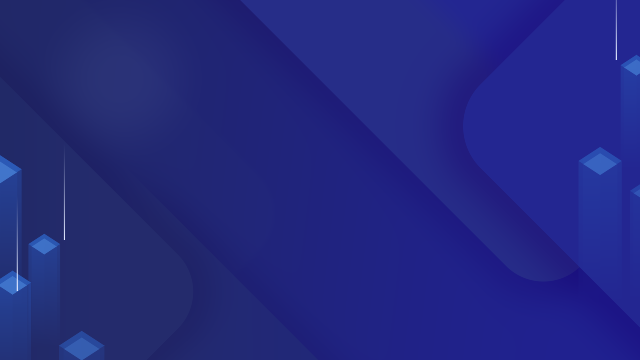
Give the GLSL for this background, as a Shadertoy shader.

```glsl
// Deep blue backdrop of overlapping diagonal panels with soft shadows, a dim
// glow, translucent glass columns at both sides and thin falling light streaks.
// Panels are rounded-corner distance fields in coordinates turned by 45 degrees.

const vec3 NAVY = vec3(0.125, 0.150, 0.405);
const vec3 INDIGO = vec3(0.125, 0.130, 0.565);
const vec3 SLATE = vec3(0.140, 0.170, 0.425);
const vec3 BAND = vec3(0.150, 0.175, 0.535);
const vec3 ROYAL = vec3(0.137, 0.150, 0.570);
const vec3 GLASS = vec3(0.155, 0.310, 0.690);
const vec3 CAP = vec3(0.180, 0.400, 0.780);
const vec3 CAP_LIGHT = vec3(0.310, 0.530, 0.850);

// Antialiased coverage of a distance field, one pixel wide.
float cover(float d, float px) {
    return 1.0 - smoothstep(-0.5 * px, 0.5 * px, d);
}

// Rounded corner where two diagonals meet; side = 1 keeps the smaller values.
float cornerDistance(vec2 diag, vec2 edge, vec2 side, float radius) {
    vec2 q = (diag - edge) * side * 0.7071 + radius;
    return length(max(q, 0.0)) + min(max(q.x, q.y), 0.0) - radius;
}

float diamondDistance(vec2 p, vec2 halfSize) {
    float d = abs(p.x) / halfSize.x + abs(p.y) / halfSize.y - 1.0;
    return d * halfSize.x * halfSize.y / length(halfSize);
}

// Tint the surroundings of a panel with its shadow, then lay the panel on top.
vec3 addPanel(vec3 base, vec3 color, vec3 shade, float d, float spread, float px) {
    float falloff = max(d, 0.0) / spread;
    vec3 shadowed = base * mix(vec3(1.0), shade, exp(-falloff * falloff));
    return mix(shadowed, color, cover(d, px));
}

// Column that fades downward; spec holds cap centre, half width and strength.
vec3 addColumn(vec3 base, vec2 p, vec4 spec, float px) {
    vec2 q = p - spec.xy;
    vec2 size = spec.z * vec2(1.0, 0.65);
    float silhouette = max(abs(q.x) - size.x, min(diamondDistance(q, size), q.y));
    float fade = clamp(1.0 + q.y / (6.5 * spec.z), 0.0, 1.0);
    float core = cover(abs(q.x) - 0.8 * size.x, px);
    float face = mix(0.50, 0.64, core) + 0.06 * smoothstep(-px, px, -q.x);
    vec3 color = mix(base, GLASS, cover(silhouette, px) * fade * face * spec.w);
    color = mix(color, CAP, cover(diamondDistance(q, size), px) * 0.65 * spec.w);
    float inner = diamondDistance(q + vec2(0.0, 0.15 * size.x), size * 0.78);
    return mix(color, CAP_LIGHT, cover(inner, px) * 0.6 * spec.w);
}

// Vertical streak, brightest at its foot; spec holds foot and length.
vec3 addStreak(vec3 base, vec2 p, vec3 spec, float px) {
    float t = (p.y - spec.y) / spec.z;
    float inside = step(0.0, t) * step(t, 1.0);
    float line = cover(abs(p.x - spec.x) - 0.0017, px);
    return mix(base, vec3(0.88, 0.91, 1.0), line * inside * pow(1.0 - clamp(t, 0.0, 1.0), 1.2));
}

void mainImage(out vec4 fragColor, in vec2 fragCoord) {
    vec2 p = fragCoord / iResolution.y;
    float px = 1.0 / iResolution.y;
    vec2 diag = vec2(p.x - p.y, p.x + p.y);

    // Ground gradient and the dim glow at upper left
    vec3 color = mix(NAVY, INDIGO, smoothstep(-0.25, 1.75, p.x - 0.12 * p.y));
    float glow = 1.0 - smoothstep(0.04, 0.26, length(p - vec2(0.336, 0.78)));
    color += vec3(0.035, 0.042, 0.035) * glow;

    // Faint panels beneath
    float ghost = cornerDistance(diag, vec2(0.417, 1.231), vec2(1.0), 0.146);
    color += vec3(0.004, 0.007, 0.002) * cover(ghost, 0.02);
    float lower = (diag.y - 0.884) * 0.7071;
    float reveal = smoothstep(-0.25, 0.15, diag.x);
    vec3 lowerColor = mix(SLATE, vec3(0.130, 0.155, 0.470), smoothstep(0.3, 0.9, p.x));
    vec3 withLower = addPanel(color, lowerColor, vec3(0.93, 0.88, 0.95), lower, 0.06, px);
    color = mix(color, withLower, reveal);

    // Left panel, centre band with a soft far side, right panel
    float left = cornerDistance(diag, vec2(0.407, 0.787), vec2(1.0), 0.146);
    vec3 leftColor = mix(SLATE - vec3(0.01, 0.01, 0.02), SLATE, smoothstep(0.0, 0.3, p.x));
    color = addPanel(color, leftColor, vec3(0.90, 0.84, 0.93), left, 0.07, px);
    float band = cornerDistance(diag, vec2(1.352, 1.667), vec2(1.0, -1.0), 0.146);
    vec3 bandColor = mix(BAND, ROYAL, smoothstep(2.12, 2.27, diag.y));
    color = addPanel(color, bandColor, vec3(0.93, 0.78, 0.95), band, 0.07, px);
    float right = cornerDistance(diag, vec2(0.569, 1.868), vec2(-1.0), 0.164);
    color = addPanel(color, ROYAL, vec3(0.88, 0.62, 0.93), right, 0.085, px);

    // Glass columns, back to front
    const vec4 columns[7] = vec4[7](
        vec4(1.768, 0.819, 0.044, 0.80), vec4(1.796, 0.470, 0.046, 0.45),
        vec4(1.667, 0.553, 0.060, 0.65), vec4(0.000, 0.530, 0.060, 1.00),
        vec4(0.123, 0.322, 0.044, 0.90), vec4(0.035, 0.215, 0.051, 0.95),
        vec4(0.227, 0.040, 0.063, 0.55));
    for (int i = 0; i < 7; i++) color = addColumn(color, p, columns[i], px);

    // Light streaks
    const vec3 streaks[3] = vec3[3](vec3(0.179, 0.334, 0.268),
        vec3(0.048, 0.193, 0.265), vec3(1.712, 0.833, 0.270));
    for (int i = 0; i < 3; i++) color = addStreak(color, p, streaks[i], px);

    fragColor = vec4(color, 1.0);
}
```
